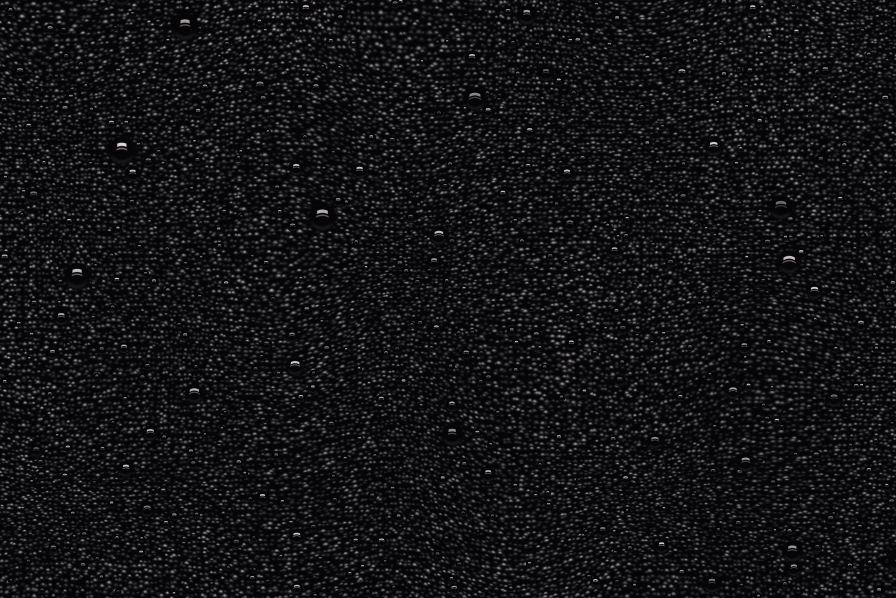
A Shadertoy shader for this texture:

```glsl
const vec3 GROUND = vec3(0.018, 0.018, 0.025);
const vec3 GLINT = vec3(1.0, 0.95, 0.98);
const float GRAIN_CELLS = 115.0;

float hash(vec2 p) {
    return fract(sin(dot(p, vec2(127.1, 311.7))) * 43758.545);
}

vec2 hash2(vec2 p) {
    return vec2(hash(p), hash(p + 57.3));
}

float valueNoise(vec2 p) {
    vec2 cell = floor(p);
    vec2 t = smoothstep(0.0, 1.0, fract(p));
    float low = mix(hash(cell), hash(cell + vec2(1, 0)), t.x);
    float high = mix(hash(cell + vec2(0, 1)), hash(cell + vec2(1, 1)), t.x);
    return mix(low, high, t.y);
}

// Gentle bending of the plane, so that the spacing of the mist varies
vec2 warp(vec2 p, float amount) {
    return p + amount * vec2(valueNoise(p * 5.0), valueNoise(p * 5.0 + 31.7));
}

// Fine mist: each tiny bead shows a flat, soft glint
float mist(vec2 p, float cells) {
    vec2 grid = p * cells;
    vec2 home = floor(grid);
    float light = 0.0;
    for (int y = -1; y <= 1; y++) {
        for (int x = -1; x <= 1; x++) {
            vec2 id = home + vec2(x, y);
            vec2 center = id + 0.5 + 0.72 * (hash2(id) - 0.5);
            float size = mix(0.8, 1.2, hash(id + 11.9));
            vec2 q = (grid - center) / (size * vec2(0.34, 0.23));
            q.y += 0.2 * q.x * q.x;
            float shine = hash(id + 83.1);
            float strength = 0.12 + 0.48 * shine * shine;
            light = max(light, strength * exp(-dot(q, q)));
        }
    }
    return light;
}

// Curved strip of light, in units of the drop radius
float arch(vec2 q, float height, float halfWidth, float thickness, float blur) {
    float bend = q.y - height + 0.55 * q.x * q.x;
    float across = 1.0 - smoothstep(thickness - blur, thickness + blur, abs(bend));
    float along = 1.0 - smoothstep(halfWidth - blur, halfWidth + blur, abs(q.x));
    return across * along;
}

// Scattered drops: x is the glint, y is how far the mist is cleared away
vec2 drops(vec2 p, float cells, float minRadius, float maxRadius, float share, float seed) {
    vec2 grid = p * cells;
    vec2 home = floor(grid);
    float light = 0.0;
    float cover = 0.0;
    for (int y = -1; y <= 1; y++) {
        for (int x = -1; x <= 1; x++) {
            vec2 id = home + vec2(x, y);
            vec2 key = id + seed;
            if (hash(key + 5.3) > share) continue;
            float pick = hash(key + 29.7);
            float radius = mix(minRadius, maxRadius, pick * pick);
            vec2 center = id + 0.5 + 0.9 * (hash2(key) - 0.5);
            vec2 q = (grid - center) / (cells * radius);
            float blur = max(0.06, 0.7 / (iResolution.y * radius));
            float strength = mix(0.35, 0.85, hash(key + 71.9));
            float width = mix(0.35, 0.55, hash(key + 43.7));
            float cap = arch(q, 0.48, width, 0.13, blur);
            float lower = 0.5 * arch(q, 0.16, width * 1.15, 0.06, blur);
            float rim = 0.07 * smoothstep(0.3, 0.0, abs(length(q) - 0.88))
                      * smoothstep(-0.2, -0.8, q.y);
            light = max(light, max(strength * max(cap, lower), rim));
            cover = max(cover, 1.0 - smoothstep(0.95, 1.35, length(q)));
        }
    }
    return vec2(light, cover);
}

// Lays one size of drops over the light below it
float overlay(float below, vec2 layer) {
    return max(below * (1.0 - layer.y), layer.x);
}

void mainImage(out vec4 fragColor, in vec2 fragCoord) {
    vec2 p = fragCoord / iResolution.y;

    // Broad unevenness, a little brighter toward the upper left
    float mottle = mix(0.85, 1.15, valueNoise(p * 4.0 + 9.0));
    float slope = 1.0 + 0.12 * (p.y - 0.5) - 0.06 * (p.x - 0.75);

    float light = mist(warp(p, 0.04), GRAIN_CELLS) * mottle * slope;
    light = overlay(light, drops(p, 23.0, 0.0045, 0.0075, 0.55, 13.0));
    light = overlay(light, drops(p, 13.0, 0.0075, 0.0125, 0.5, 47.0));
    light = overlay(light, drops(p, 7.0, 0.014, 0.023, 0.3, 91.0));

    fragColor = vec4(GROUND + GLINT * light, 1.0);
}
```
